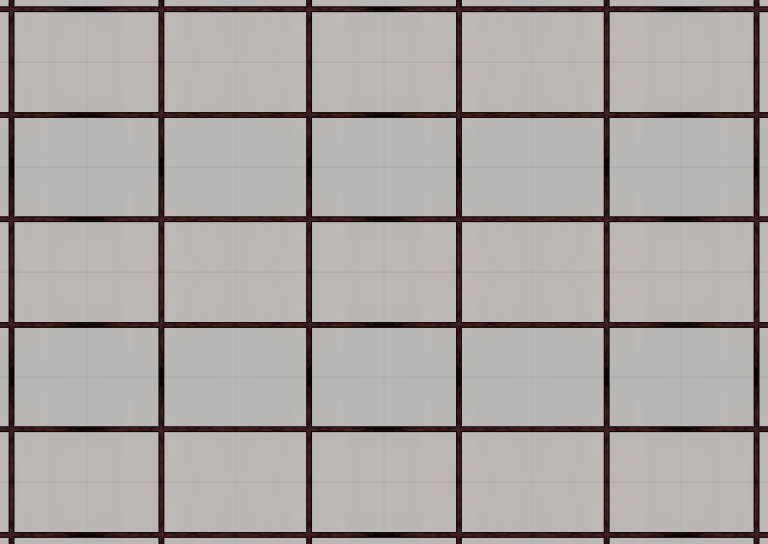
Reproduce this pattern procedurally as a Shadertoy shader.

```glsl
#define ORIGIN vec2(0.0212, 0.0166)
#define PAIR vec2(0.547, 0.386)
#define SPLIT 0.5037
#define BAR_HALF 0.0054
#define BAR_RIM 0.0020
#define SEAM_HALF 0.0007
#define GRAIN_SCALE 140.0
#define PANEL_WARM vec3(0.738, 0.720, 0.708)
#define PANEL_COOL vec3(0.716, 0.719, 0.719)
#define BAR_LIGHT vec3(0.275, 0.125, 0.125)
#define BAR_DARK vec3(0.055, 0.012, 0.014)

vec2 hash2(vec2 p) {
    vec3 q = fract(p.xyx * vec3(0.1031, 0.1030, 0.0973));
    q += dot(q, q.yzx + 33.33);
    return fract((q.xx + q.yz) * q.zy);
}

// Distance to the nearest scattered cell point
float cellular(vec2 p) {
    vec2 cell = floor(p);
    float nearest = 2.0;
    for (int y = -1; y <= 1; y++) {
        for (int x = -1; x <= 1; x++) {
            vec2 c = cell + vec2(x, y);
            nearest = min(nearest, length(c + hash2(c) - p));
        }
    }
    return nearest;
}

// Layered vertical streaks, gently bent along their length
float streaks(vec2 p) {
    float sum = 0.0, amp = 0.5, freq = 90.0;
    for (int i = 0; i < 4; i++) {
        float bend = 0.8 * sin(p.y * 23.0 + float(i) * 2.1);
        sum += amp * sin(p.x * freq + bend + float(i) * 1.7);
        freq *= 1.83;
        amp *= 0.65;
    }
    return sum;
}

// Box-filtered coverage of a line, valid below one pixel too
float lineCover(float d, float halfWidth, float px) {
    return clamp((halfWidth - d) / px + 0.5, 0.0, 1.0)
         - clamp((-halfWidth - d) / px + 0.5, 0.0, 1.0);
}

void mainImage(out vec4 fragColor, in vec2 fragCoord) {
    float px = 1.0 / iResolution.y;
    vec2 p = fragCoord * px;

    // Two slightly unequal panels per period on each axis
    vec2 pairPos = (p - ORIGIN) / PAIR;
    vec2 q = fract(pairPos);
    vec2 barDist = min(min(q, 1.0 - q), abs(q - SPLIT)) * PAIR;

    // Mirrored coordinates around the panel centres
    vec2 fromMid = pairPos - vec2(0.5 * SPLIT, 0.5 + 0.5 * SPLIT);
    vec2 m = abs(fract(fromMid + 0.5) - 0.5) * PAIR;
    vec2 seamDist = abs(fract(2.0 * fromMid + 0.5) - 0.5) * 0.5 * PAIR;

    // Panels: warm and cool rows with faint streaks
    float wear = streaks(m);
    float warmth = 0.75 * smoothstep(0.03, 0.16, m.y)
                 + 0.30 * smoothstep(0.02, 0.12, seamDist.x) - 0.05;
    vec3 color = mix(PANEL_COOL, PANEL_WARM, clamp(warmth + 0.12 * wear, 0.0, 1.0));
    color += 0.005 * wear * smoothstep(0.01, 0.08, seamDist.x);

    // Hairline seams
    color *= 1.0 - 0.09 * lineCover(seamDist.y, SEAM_HALF, px);
    color *= 1.0 - mix(0.06, 0.03, step(0.137, m.x)) * lineCover(seamDist.x, SEAM_HALF, px);

    // Bars: mottled core, dark stretches and near-black rims
    bool upright = barDist.x < barDist.y;
    float along = upright ? m.y : m.x;
    vec2 grainPos = m * GRAIN_SCALE * (upright ? vec2(1.0, 0.5) : vec2(0.5, 1.0));
    float shade = 0.6 * smoothstep(0.075, 0.0, along);
    shade += 0.12 * sin(along * 71.0) + 0.08 * sin(along * 163.0 + 1.0);
    float tone = clamp(1.15 - 0.75 * cellular(grainPos) - shade, 0.0, 1.0);
    float nearest = min(barDist.x, barDist.y);
    float core = lineCover(nearest, BAR_HALF - BAR_RIM, px);
    vec3 barColor = mix(BAR_DARK, mix(BAR_DARK, BAR_LIGHT, tone), core);
    color = mix(color, barColor, lineCover(nearest, BAR_HALF, px));

    fragColor = vec4(color, 1.0);
}
```
